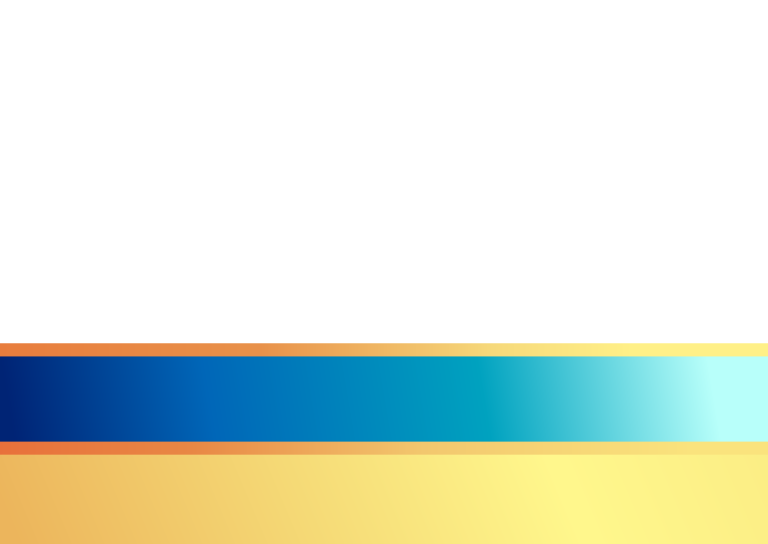
A WebGL 2 fragment shader for this background:

```glsl
#version 300 es
precision highp float;

uniform vec2 u_resolution;
out vec4 fragColor;

// Edge heights as fractions of the canvas height
#define UPPER_TRIM_TOP 0.3690
#define BAND_TOP 0.3448
#define BAND_BOTTOM 0.1882
#define FLOOR_TOP 0.1642
// Horizontal lean of the colour contours
#define BAND_LEAN 0.12
#define FLOOR_LEAN 0.30

// Linear blend through four colours placed at the given stops
vec3 ramp(float t, vec4 stops, vec3 a, vec3 b, vec3 c, vec3 d) {
    vec3 k = clamp((t - stops.xyz) / (stops.yzw - stops.xyz), 0.0, 1.0);
    return mix(mix(mix(a, b, k.x), c, k.y), d, k.z);
}

// Antialiased coverage of everything below a height
float below(float y, float edge) {
    float pixel = 1.0 / u_resolution.y;
    return clamp((edge - y) / pixel + 0.5, 0.0, 1.0);
}

vec3 upperTrim(float x) {
    return ramp(x, vec4(0.0, 0.34, 0.64, 0.82),
        vec3(0.91, 0.49, 0.24), vec3(0.91, 0.57, 0.29),
        vec3(0.965, 0.85, 0.48), vec3(1.0, 0.94, 0.53));
}

vec3 lowerTrim(float x) {
    return ramp(x, vec4(0.0, 0.25, 0.55, 0.90),
        vec3(0.91, 0.44, 0.23), vec3(0.91, 0.53, 0.27),
        vec3(0.95, 0.78, 0.43), vec3(0.98, 0.89, 0.49));
}

vec3 blueBand(float x) {
    return ramp(x, vec4(0.01, 0.27, 0.63, 0.93),
        vec3(0.0, 0.14, 0.46), vec3(0.0, 0.40, 0.72),
        vec3(0.0, 0.635, 0.75), vec3(0.72, 1.0, 0.98));
}

vec3 goldFloor(float x) {
    return ramp(x, vec4(0.0, 0.38, 0.74, 1.03),
        vec3(0.925, 0.71, 0.36), vec3(0.96, 0.85, 0.46),
        vec3(1.0, 0.97, 0.55), vec3(0.985, 0.93, 0.52));
}

void main() {
    vec2 uv = gl_FragCoord.xy / u_resolution;
    float bandX = uv.x + BAND_LEAN * (uv.y - 0.5 * (BAND_TOP + BAND_BOTTOM));
    float floorX = uv.x + FLOOR_LEAN * (uv.y - 0.5 * FLOOR_TOP);

    // Stack the stripes from the white field downward
    vec3 color = vec3(1.0);
    color = mix(color, upperTrim(uv.x), below(uv.y, UPPER_TRIM_TOP));
    color = mix(color, blueBand(bandX), below(uv.y, BAND_TOP));
    color = mix(color, lowerTrim(uv.x), below(uv.y, BAND_BOTTOM));
    color = mix(color, goldFloor(floorX), below(uv.y, FLOOR_TOP));

    fragColor = vec4(color, 1.0);
}
```
